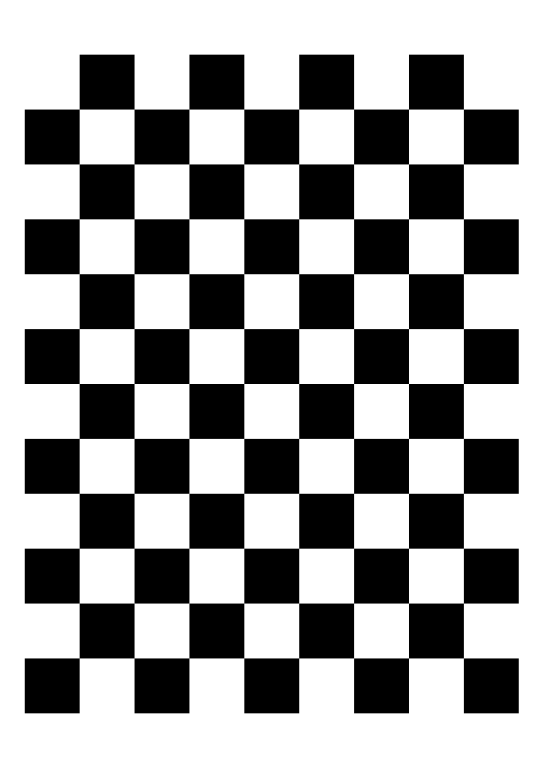
This pattern is drawn by a Shadertoy shader. Its source:

```glsl
const vec2 CELLS = vec2(9.0, 12.0);       // squares across and down
const float CELL_SIZE = 0.07147;          // square side, in canvas heights
const vec2 BOARD_CENTER = vec2(-0.0003, 0.0); // offset from canvas middle
const vec3 PAPER = vec3(1.0);
const vec3 INK = vec3(0.0);

// Signed distance to the nearest grid line, positive in even cells
vec2 cellWave(vec2 cell) {
    return abs(mod(cell - 0.5, 2.0) - 1.0) - 0.5;
}

// Smoothed checker, 1 where column + row is even
float checker(vec2 cell, float pixelsPerCell) {
    vec2 inner = clamp(cell, vec2(0.5), CELLS - 0.5); // keep the rim crisp
    vec2 side = clamp(2.0 * cellWave(inner) * pixelsPerCell, -1.0, 1.0);
    return 0.5 + 0.5 * side.x * side.y;
}

// Smoothed coverage of the whole board
float boardMask(vec2 cell, float pixelsPerCell) {
    vec2 inset = 0.5 * CELLS - abs(cell - 0.5 * CELLS);
    vec2 cover = clamp(inset * pixelsPerCell + 0.5, 0.0, 1.0);
    return cover.x * cover.y;
}

void mainImage(out vec4 fragColor, in vec2 fragCoord) {
    // Cell coordinates, counted from the lower left corner of the board
    vec2 p = (fragCoord - 0.5 * iResolution.xy) / iResolution.y;
    vec2 cell = (p - BOARD_CENTER) / CELL_SIZE + 0.5 * CELLS;
    float pixelsPerCell = CELL_SIZE * iResolution.y;

    float ink = checker(cell, pixelsPerCell) * boardMask(cell, pixelsPerCell);
    fragColor = vec4(mix(PAPER, INK, ink), 1.0);
}
```
